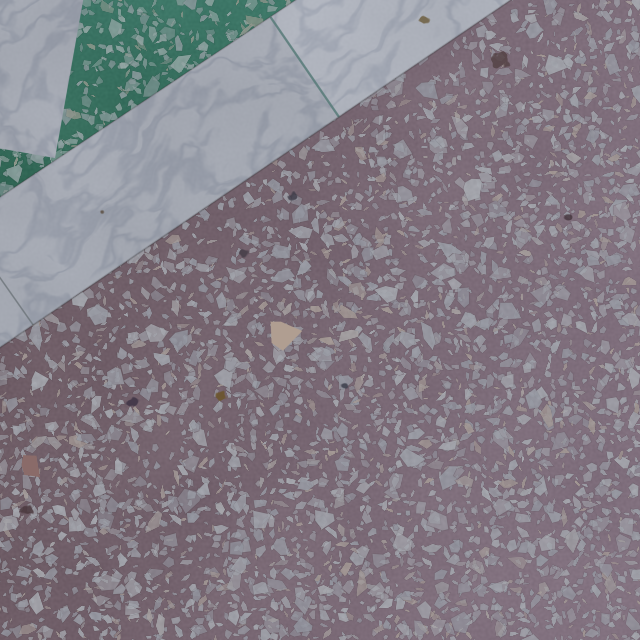
Write a WebGL 1 fragment shader that draws this texture.

```glsl
precision highp float;
// Terrazzo floor: mauve chip-filled cement under a diagonal marble band,
// with a green terrazzo inlay and a marble wedge in the upper left corner.
// Chips are random convex polygons, scattered over three jittered grids.
uniform vec2 u_resolution;

vec2 hash2(vec2 p) {
  vec3 q = fract(p.xyx * vec3(0.1031, 0.1030, 0.0973));
  q += dot(q, q.yzx + 33.33);
  return fract((q.xx + q.yz) * q.zy);
}

float gradientCorner(vec2 cell, vec2 f, vec2 corner) {
  return dot(hash2(cell + corner + 71.0) * 2.0 - 1.0, f - corner);
}

float noise(vec2 p) {
  vec2 i = floor(p), f = p - i;
  vec2 u = f * f * f * (f * (f * 6.0 - 15.0) + 10.0);
  return mix(mix(gradientCorner(i, f, vec2(0, 0)), gradientCorner(i, f, vec2(1, 0)), u.x),
             mix(gradientCorner(i, f, vec2(0, 1)), gradientCorner(i, f, vec2(1, 1)), u.x), u.y);
}

float fbm(vec2 p) {
  float sum = 0.0, amp = 1.0;
  for (int i = 0; i < 4; i++) {
    sum += amp * noise(p);
    p = mat2(1.6, 1.2, -1.2, 1.6) * p + 7.3;
    amp *= 0.5;
  }
  return sum;
}

// Signed distance to the line through a and b, positive on its left.
float lineSide(vec2 p, vec2 a, vec2 b) {
  vec2 t = normalize(b - a);
  return dot(p - a, vec2(-t.y, t.x));
}

float cover(float d, float soft) { return 1.0 - smoothstep(-soft, soft, d); }

// Irregular convex polygon with five sides.
float polygon(vec2 p, float radius, vec2 seed) {
  float d = -1.0;
  for (int i = 0; i < 5; i++) {
    vec2 h = hash2(seed + float(i) * 13.7);
    float a = (float(i) + 0.75 * h.x) * 1.2566 + seed.x;
    d = max(d, dot(p, vec2(cos(a), sin(a))) - radius * (0.65 + 0.5 * h.y));
  }
  return d;
}

// Lays one grid of chips over the ground colour.
vec3 scatterChips(vec3 ground, vec2 uv, float cells, float density, float thin, float soft) {
  vec2 g = uv * cells, home = floor(g);
  vec3 col = ground;
  for (int y = -1; y <= 1; y++) {
    for (int x = -1; x <= 1; x++) {
      vec2 id = home + vec2(x, y), seed = id + cells * 3.0;
      vec2 place = hash2(seed), kind = hash2(seed + 41.0), tone = hash2(seed + 97.0);
      if (kind.x > density) continue;
      vec2 p = g - id - 0.1 - 0.8 * place;
      float a = 6.2832 * kind.y;
      p = mat2(cos(a), -sin(a), sin(a), cos(a)) * p;
      p.y *= 1.0 + thin * tone.x;
      float d = polygon(p, 0.25 + 0.23 * place.y, seed) / cells;
      vec3 stone = mix(vec3(0.57, 0.58, 0.62), vec3(0.65, 0.66, 0.685), tone.y);
      stone = mix(stone, vec3(0.64, 0.58, 0.55), smoothstep(0.72, 0.95, tone.x) * 0.75);
      stone += 0.05 * noise(uv * 130.0 + seed);
      // Thin dark rim, then the stone itself
      col = mix(col, ground * 0.86, 0.6 * cover(d - 0.0011, soft));
      col = mix(col, mix(ground, stone, 0.5 + 0.45 * place.x), cover(d, soft));
    }
  }
  return col;
}

vec3 blemish(vec3 col, vec2 uv, vec2 at, float radius, vec3 tint) {
  float d = length((uv - at) * vec2(1.0, 1.25)) - radius * (1.0 + 0.9 * noise(uv * 110.0));
  return mix(col, tint, 0.85 * cover(d, 0.002));
}

void main() {
  vec2 uv = gl_FragCoord.xy / u_resolution;
  float soft = max(0.0011, 0.7 / u_resolution.y);
  float low = lineSide(uv, vec2(0.0, 0.457), vec2(0.807, 1.006));
  float high = lineSide(uv, vec2(0.0, 0.692), vec2(0.462, 1.0));
  float cloud = fbm(uv * 5.0), grain = noise(uv * 190.0);

  // Cement: mauve, paler to the lower right, and a green inlay
  float light = smoothstep(0.0, 1.05, uv.x * 0.85 + 0.25 * (1.0 - uv.y));
  vec3 mauve = mix(vec3(0.425, 0.355, 0.39), vec3(0.505, 0.44, 0.495), light);
  mauve += 0.03 * cloud + 0.03 * grain;
  vec3 green = mix(vec3(0.22, 0.41, 0.36), vec3(0.27, 0.47, 0.43), uv.y * 4.0 - 3.0);
  green += 0.03 * cloud + 0.03 * grain;
  float inlay = cover(-high, soft);
  vec3 col = mix(mauve, green, inlay);

  // Chips from fine splinters to broad stones, sparser by the band
  float dense = mix(0.6, 1.0, smoothstep(0.0, 0.16, -low));
  dense = mix(dense, 0.7, inlay);
  col = scatterChips(col, uv, 72.0, 0.62 * dense, 2.2, soft);
  col = scatterChips(col, uv + 0.37, 46.0, 0.66 * dense, 1.6, soft);
  col = scatterChips(col, uv + 0.71, 31.0, 0.40 * dense, 0.9, soft);
  col = mix(col, col * vec3(0.9, 1.0, 0.95), inlay);

  // Larger warm stones
  float warm = polygon(uv - vec2(0.443, 0.477), 0.020, vec2(4.0, 9.0));
  col = mix(col, vec3(0.69, 0.62, 0.57), cover(warm, soft));
  warm = polygon((uv - vec2(0.046, 0.273)) * vec2(1.6, 1.0), 0.018, vec2(2.0, 5.0));
  col = mix(col, vec3(0.54, 0.42, 0.41), cover(warm, soft));

  // Marble: soft clouds with faint grey veins
  float vein = fbm(vec2(uv.x + uv.y, uv.y - uv.x) * vec2(5.0, 9.0) + cloud);
  vec3 marble = vec3(0.645, 0.662, 0.70) + 0.035 * cloud + 0.012 * grain;
  marble -= vec3(0.06, 0.055, 0.045) * (1.0 - smoothstep(0.0, 0.16, abs(vein)));
  float rightJoint = lineSide(uv, vec2(0.525, 0.824), vec2(0.427, 0.967));
  float leftJoint = lineSide(uv, vec2(0.052, 0.492), vec2(0.0, 0.566));
  marble += 0.035 * cover(rightJoint, soft);
  float band = cover(max(-low, high), soft);
  float wedge = cover(max(-lineSide(uv, vec2(0.086, 0.753), vec2(0.130, 1.0)),
                          lineSide(uv, vec2(0.086, 0.753), vec2(0.0, 0.768))), soft);
  col = mix(col, marble, max(band, wedge));

  // Joints and darkened seams
  col = mix(col, vec3(0.34, 0.48, 0.47), band * 0.85 * cover(abs(rightJoint) - 0.0018, soft));
  col = mix(col, vec3(0.42, 0.45, 0.47), band * 0.8 * cover(abs(leftJoint) - 0.0012, soft));
  col *= 1.0 - 0.28 * cover(abs(low) - 0.0010, 0.0018);
  col *= 1.0 - 0.22 * cover(abs(high) - 0.0008, 0.0018);

  // Stains and dark grit
  col = blemish(col, uv, vec2(0.781, 0.906), 0.015, vec3(0.33, 0.26, 0.27));
  col = blemish(col, uv, vec2(0.208, 0.372), 0.009, vec3(0.24, 0.20, 0.27));
  col = blemish(col, uv, vec2(0.345, 0.381), 0.008, vec3(0.42, 0.33, 0.16));
  col = blemish(col, uv, vec2(0.664, 0.969), 0.007, vec3(0.43, 0.37, 0.25));
  col = blemish(col, uv, vec2(0.159, 0.669), 0.003, vec3(0.36, 0.31, 0.26));
  col = blemish(col, uv, vec2(0.043, 0.203), 0.009, vec3(0.29, 0.22, 0.24));
  col = blemish(col, uv, vec2(0.458, 0.693), 0.007, vec3(0.25, 0.24, 0.29));
  col = blemish(col, uv, vec2(0.382, 0.604), 0.007, vec3(0.27, 0.24, 0.28));
  col = blemish(col, uv, vec2(0.538, 0.397), 0.005, vec3(0.23, 0.24, 0.29));
  col = blemish(col, uv, vec2(0.888, 0.661), 0.006, vec3(0.28, 0.22, 0.25));
  gl_FragColor = vec4(col, 1.0);
}
```
